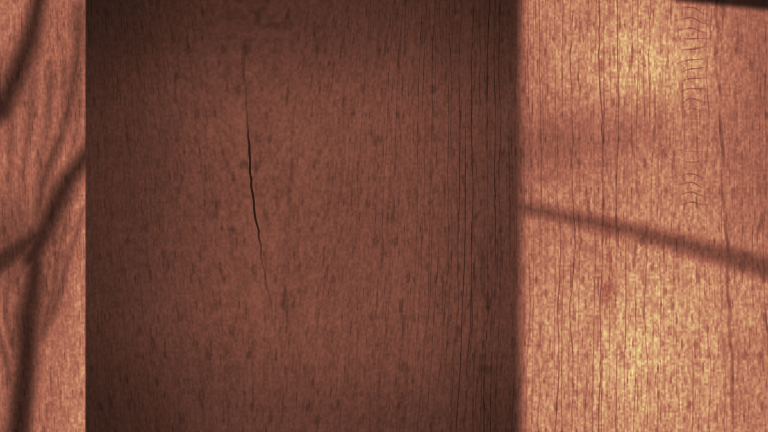
A WebGL 1 fragment shader for this texture:

```glsl
precision highp float;
uniform vec2 u_resolution;

#define PANEL_LEFT 0.198
#define PANEL_RIGHT 1.211
#define PANEL_TONE 0.472
#define SUN_TONE 0.755
#define GRAIN_BOW 0.75
#define FIBRE_DEPTH 0.13
#define GRIT_DEPTH 0.15
#define LINE_DEPTH 0.40
#define BRANCH_DEPTH 0.64

float hash(vec2 p) {
  p = fract(p * vec2(0.1031, 0.1137));
  p += dot(p, p.yx + 33.33);
  return fract((p.x + p.y) * p.x * 7.13 + p.y * 5.7);
}

float noise(vec2 p) {
  vec2 i = floor(p), f = fract(p);
  f = f * f * (3.0 - 2.0 * f);
  return mix(mix(hash(i), hash(i + vec2(1.0, 0.0)), f.x),
             mix(hash(i + vec2(0.0, 1.0)), hash(i + 1.0), f.x), f.y);
}

float fbm(vec2 p) {
  float sum = 0.0, amp = 0.5;
  for (int i = 0; i < 4; i++) {
    sum += amp * noise(p);
    p = p * 2.03 + 17.3;
    amp *= 0.5;
  }
  return sum;
}

float bump(float x, float center, float radius) {
  float d = (x - center) / radius;
  return exp(-d * d);
}

float glow(vec2 p, vec2 center, vec2 radius) {
  vec2 d = (p - center) / radius;
  return exp(-dot(d, d));
}

// Soft tapered shadow between two points
float branch(vec2 p, vec2 a, vec2 b, float widthA, float widthB, float blur) {
  vec2 ab = b - a;
  float t = clamp(dot(p - a, ab) / dot(ab, ab), 0.0, 1.0);
  float d = length(p - a - ab * t) - mix(widthA, widthB, t);
  return 1.0 - smoothstep(-blur, blur, d);
}

// Long thin pores, one per column, fading in and out along the grain
float grainLines(vec2 g, float columns, float seed) {
  float id = floor(g.x * columns);
  float center = 0.3 + 0.4 * hash(vec2(id, seed));
  center += 0.35 * (noise(vec2(id * 3.7, g.y * 7.0)) - 0.5);
  center += 0.10 * (noise(vec2(id * 1.9, g.y * 40.0)) - 0.5);
  float d = abs(fract(g.x * columns) - center) / columns;
  float ink = 1.0 - smoothstep(0.0002, 0.0009 + 0.8 / u_resolution.y, d);
  float broken = noise(vec2(id * 5.3 + seed, g.y * 3.5));
  broken = 0.7 * broken + 0.3 * noise(vec2(id * 2.9, g.y * 45.0));
  float strength = 0.35 + 0.65 * hash(vec2(id + 7.0, seed * 2.0));
  return ink * strength * smoothstep(0.22, 0.70, broken);
}

float leftBranches(vec2 p) {
  p.x += 0.030 * (noise(p * 7.0) - 0.5);
  float s = branch(p, vec2(0.10, 1.02), vec2(0.01, 0.74), 0.018, 0.024, 0.026);
  s = max(s, 0.65 * branch(p, vec2(0.19, 0.98), vec2(0.09, 0.48), 0.008, 0.014, 0.020));
  s = max(s, branch(p, vec2(0.21, 0.66), vec2(0.07, 0.40), 0.022, 0.026, 0.028));
  s = max(s, 0.9 * branch(p, vec2(0.11, 0.47), vec2(-0.02, 0.38), 0.020, 0.034, 0.026));
  s = max(s, branch(p, vec2(0.09, 0.46), vec2(0.03, -0.02), 0.016, 0.032, 0.024));
  for (int i = 0; i < 6; i++) {
    float k = float(i);
    vec2 root = vec2(0.025 + 0.006 * k, 0.02 + 0.06 * mod(k, 3.0));
    vec2 tip = vec2(-0.02 + 0.044 * k, 0.32 + 0.22 * hash(vec2(k, 8.0)));
    s = max(s, 0.6 * branch(p, root, tip, 0.010, 0.003, 0.015));
    vec2 high = vec2(0.005 + 0.033 * k, 0.80 + 0.12 * hash(vec2(k, 3.0)));
    s = max(s, 0.45 * branch(p, high, high - vec2(0.012, 0.42), 0.006, 0.006, 0.015));
  }
  return max(s, 0.55 * glow(p, vec2(0.03, 0.42), vec2(0.09, 0.14)));
}

float lighting(vec2 p) {
  // Shaded panel, falling off towards its borders
  float shade = mix(0.28, PANEL_TONE, smoothstep(0.16, 0.60, p.x));
  shade *= 1.0 - 0.34 * smoothstep(0.72, 1.03, p.y);
  shade *= 0.78 + 0.22 * smoothstep(-0.02, 0.28, p.y);
  shade *= 1.0 - 0.24 * smoothstep(0.92, 1.20, p.x);

  // Sunlit wood on the right
  float sun = SUN_TONE - 0.02;
  sun += 0.10 * glow(p, vec2(1.50, 0.84), vec2(0.17, 0.16));
  sun += 0.10 * glow(p, vec2(1.50, 0.20), vec2(0.22, 0.25));
  float band = p.y - 0.66 - 0.20 * (p.x - 1.25);
  sun -= 0.13 * bump(band, 0.0, 0.08) * (1.0 - smoothstep(1.35, 1.78, p.x));
  sun -= 0.10 * smoothstep(1.58, 1.80, p.x) * smoothstep(0.2, 0.6, p.y);
  float limb = branch(p, vec2(1.19, 0.525), vec2(1.48, 0.462), 0.011, 0.017, 0.019);
  limb = max(limb, branch(p, vec2(1.48, 0.462), vec2(1.82, 0.368), 0.017, 0.026, 0.017));
  sun *= 1.0 - 0.36 * limb;
  float eave = p.y - 1.0 + 0.10 * (p.x - 1.55);
  sun *= 1.0 - 0.72 * smoothstep(-0.010, 0.010, eave) * smoothstep(1.54, 1.58, p.x);

  // Sunlit strip on the left, crossed by branches
  float strip = 0.68 + 0.09 * smoothstep(0.12, 0.2, p.x) * (1.0 - p.y);
  strip *= 1.0 - BRANCH_DEPTH * leftBranches(p);
  float lit = mix(strip, shade, smoothstep(PANEL_LEFT - 0.003, PANEL_LEFT + 0.003, p.x));
  return mix(lit, sun, smoothstep(PANEL_RIGHT - 0.024, PANEL_RIGHT + 0.016, p.x));
}

float woodGrain(vec2 p) {
  float d = p.x - 0.58;
  vec2 g = p;
  g.x -= GRAIN_BOW * d * exp(-d * d / 0.08) * p.y;
  g.x += 0.014 * (noise(p * vec2(4.0, 2.5)) - 0.5);
  float tone = 1.0 + FIBRE_DEPTH * (fbm(g * vec2(75.0, 7.0)) - 0.47);
  tone += GRIT_DEPTH * (noise(g * vec2(240.0, 75.0)) + noise(p * 190.0) - 1.0);
  tone += 0.15 * (fbm(p * vec2(8.0, 6.0)) - 0.47);
  tone -= 0.16 * smoothstep(0.70, 0.95, noise(g * vec2(170.0, 34.0)));

  // Dense pores beside the panel border, sparse ones elsewhere
  float dense = bump(p.x, 1.09, 0.10) + 0.65 * bump(p.x, 1.35, 0.15);
  float lines = grainLines(g, 54.0, 3.0) * (0.18 + 0.82 * dense);
  lines = max(lines, grainLines(g, 29.0, 11.0) * (0.35 + 0.6 * dense) * smoothstep(0.5, 0.8, p.x));
  tone *= 1.0 - LINE_DEPTH * lines;

  // Long split in the panel
  float t = 0.71 - p.y;
  float split = abs(p.x - 0.572 - 0.06 * t - 0.17 * t * t - 0.006 * (noise(p.yy * 30.0) - 0.5));
  float core = smoothstep(-0.02, 0.06, t) * (1.0 - smoothstep(0.22, 0.32, t));
  float tail = smoothstep(-0.25, 0.0, t) * (1.0 - smoothstep(0.35, 0.52, t));
  tone *= 1.0 - (0.46 * core + 0.18 * tail) * (1.0 - smoothstep(0.0006, 0.0040, split));

  // Dark seam and short cross checks on the right
  float seam = abs(p.x - 1.70 + 0.045 * p.y - 0.012 * (noise(p.yy * 14.0) - 0.5));
  tone *= 1.0 - 0.32 * (1.0 - smoothstep(0.001, 0.006, seam)) * noise(p.yy * 20.0);
  float row = p.y * 42.0 + 0.9 * noise(p * 30.0);
  float check = 1.0 - smoothstep(0.03, 0.12, abs(fract(row) - 0.5));
  check *= bump(p.x, 1.605, 0.024) * smoothstep(0.50, 0.54, p.y) * (1.0 - bump(p.y, 0.69, 0.06));
  return tone * (1.0 - 0.22 * check);
}

void main() {
  vec2 p = gl_FragCoord.xy / u_resolution.y;
  p.x *= (16.0 / 9.0) * u_resolution.y / u_resolution.x;
  float v = lighting(p) * woodGrain(p);

  // Warm colour ramp, yellowing in the highlights
  float high = max(v - 0.62, 0.0);
  vec3 color = v * vec3(1.0, 0.595, 0.48) + high * high * vec3(0.0, 2.8, 1.1);
  float stain = glow(p, vec2(1.41, 0.37), vec2(0.02, 0.09)) * noise(p * vec2(90.0, 25.0));
  color *= 1.0 - stain * vec3(0.18, 0.38, 0.34);
  gl_FragColor = vec4(clamp(color, 0.0, 1.0), 1.0);
}
```
